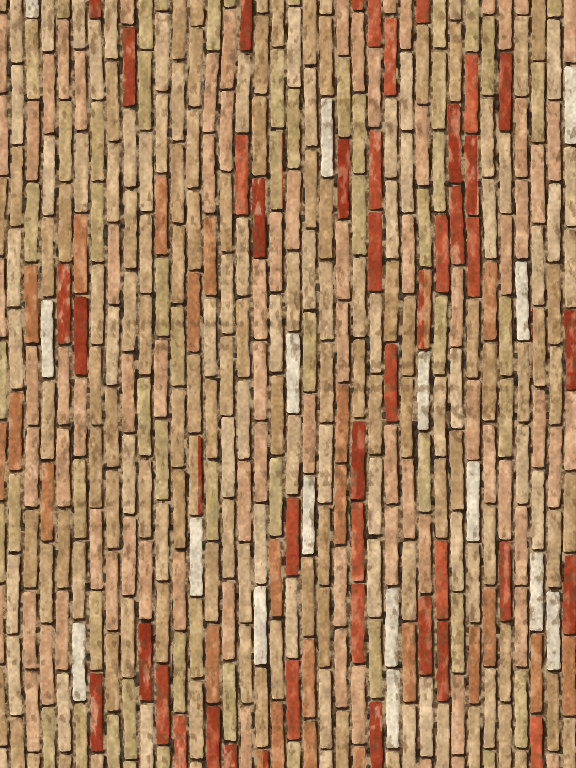
A Shadertoy shader for this texture:

```glsl
float hash(vec2 p) {
    vec3 h = fract(p.xyx * vec3(0.1031, 0.1030, 0.0973));
    h += dot(h, h.yzx + 33.33);
    return fract((h.x + h.y) * h.z);
}

float noise(vec2 p) {
    vec2 i = floor(p), f = fract(p);
    f = f * f * (3.0 - 2.0 * f);
    return mix(mix(hash(i), hash(i + vec2(1, 0)), f.x),
               mix(hash(i + vec2(0, 1)), hash(i + vec2(1, 1)), f.x), f.y);
}

float fbm(vec2 p) {
    float sum = 0.0, amp = 0.5;
    for (int i = 0; i < 4; i++) {
        sum += amp * noise(p);
        p = p * 2.03 + 17.7;
        amp *= 0.5;
    }
    return sum / 0.9375;
}

float roundedBox(vec2 p, vec2 halfSize, float radius) {
    vec2 d = abs(p) - halfSize + radius;
    return length(max(d, 0.0)) + min(max(d.x, d.y), 0.0) - radius;
}

// Fired clay: mostly tan, some pink and lime white, red gathered right of centre
vec3 brickColor(vec2 id, vec2 uv, vec2 q) {
    float pick = hash(id + 41.0), tone = hash(id + 73.0);
    float offCentre = (uv.x - 0.64) / 0.16;
    float cluster = exp(-offCentre * offCentre);
    float redShare = 0.045 + 0.2 * cluster;
    float whiteShare = 0.035 + 0.07 * smoothstep(0.35, 0.6, uv.x);
    float stain = fbm(q * vec2(2.2, 1.1) + id * 3.7);

    vec3 clay = mix(vec3(0.71, 0.56, 0.38), vec3(0.83, 0.71, 0.55), tone);
    clay = mix(clay, vec3(0.80, 0.60, 0.45), 0.75 * step(0.68, hash(id + 9.0)));
    clay = mix(clay, vec3(0.73, 0.64, 0.43), 0.7 * step(0.8, hash(id + 27.0)));
    clay = mix(clay, vec3(0.70, 0.43, 0.26), 0.8 * step(0.93, hash(id + 58.0)));
    float limeWear = 0.25;
    if (pick < redShare) {
        clay = mix(vec3(0.58, 0.22, 0.13), vec3(0.74, 0.36, 0.23), tone);
        limeWear = 0.55 * hash(id + 5.0);
    } else if (pick > 1.0 - whiteShare) {
        clay = vec3(0.88, 0.82, 0.71);
        limeWear = 0.0;
    }
    clay = mix(clay, vec3(0.85, 0.75, 0.62), limeWear * smoothstep(0.5, 0.68, stain));
    float dirt = smoothstep(0.60, 0.78, fbm(q * vec2(2.6, 1.6) - id * 2.3 + 300.0));
    clay = mix(clay, vec3(0.46, 0.34, 0.22), 0.5 * dirt);
    return clay * (0.84 + 0.32 * stain);
}

void mainImage(out vec4 fragColor, in vec2 fragCoord) {
    vec2 uv = fragCoord / iResolution.xy;
    float unitsAcross = 35.3;
    vec2 q = fragCoord / iResolution.x * unitsAcross;
    float aa = unitsAcross / iResolution.x;

    // Upright columns, alternately shifted by half a brick of length 5
    float sway = 0.35 * (noise(vec2(q.x * 0.15, q.y * 0.13)) - 0.5);
    float x = q.x + sway + 0.5;
    float column = floor(x);
    float y = q.y - 1.0 + 2.5 * mod(column, 2.0) + 1.3 * (hash(vec2(column, 3.0)) - 0.5);
    vec2 id = vec2(column, floor(y / 5.0));
    vec2 local = vec2(fract(x) - 0.5, mod(y, 5.0) - 2.5);

    // Slightly tilted, uneven bricks with chipped edges
    float size = hash(id + 12.0);
    vec2 p = local - vec2(-0.05 + 0.07 * (hash(id + 31.0) - 0.5), 0.05);
    p.x += p.y * 0.035 * (hash(id + 65.0) - 0.5);
    vec2 halfSize = vec2(0.35 + 0.06 * size, 2.36 + 0.08 * hash(id + 80.0));
    float chip = 0.15 * (fbm(q * vec2(2.5, 1.8)) - 0.5);
    float brick = roundedBox(p, halfSize, 0.14) + chip;
    float shadowEdge = roundedBox(p - vec2(0.10, -0.12), halfSize, 0.14) + chip;

    // Rough mortar with pits
    float grit = fbm(q * 3.7 + 50.0);
    vec3 color = mix(vec3(0.40, 0.31, 0.21), vec3(0.71, 0.60, 0.46), smoothstep(0.25, 0.7, grit));
    color *= 1.0 - 0.55 * smoothstep(0.62, 0.75, noise(q * vec2(3.1, 1.9) + 8.0));

    // Shadow to the lower right, broken where mortar fills the joint
    float gap = smoothstep(0.30, 0.62, noise(q * vec2(0.9, 0.7) + 20.0) + 0.15 * uv.x);
    gap = max(gap, smoothstep(2.2, 2.4, abs(p.y)));
    float shadow = (1.0 - smoothstep(-0.04, 0.05 + aa, shadowEdge)) * gap;
    color = mix(color, vec3(0.17, 0.10, 0.06), 0.88 * shadow);

    // Brick face, lit on the left and upper edges
    vec3 face = brickColor(id, uv, q);
    float rim = smoothstep(-0.15, 0.0, brick);
    face *= 1.0 + rim * (p.x < 0.0 ? 0.06 : -0.16);
    face *= 0.91 + 0.18 * noise(q * 6.0);
    color = mix(color, face, 1.0 - smoothstep(-0.5 * aa, 0.5 * aa, brick));

    fragColor = vec4(clamp(color, 0.0, 1.0), 1.0);
}
```
